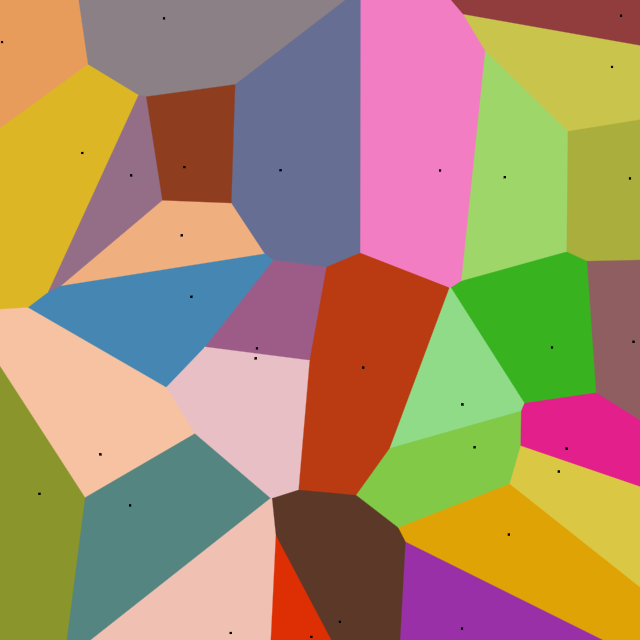
A three.js fragment shader for this pattern:

```glsl
varying vec2 vUv;

const int CELL_COUNT = 30;
const float SEED = 4.0;
const float SCATTER = 0.26;         // random shift of each site
const float EDGE_SOFTNESS = 0.001;  // half width of the blend between cells
const float DOT_RADIUS = 0.0018;    // half side of the square site marks
const float DOT_SOFTNESS = 0.0008;
const vec3 DOT_COLOR = vec3(0.0);
const vec2 SPREAD_STEP = vec2(0.7549, 0.5698);

vec2 hash2(float n) {
  return fract(sin(vec2(n * 127.1 + 11.7, n * 269.5 + 83.3)) * 43758.5);
}

// Evenly spread sequence, loosened by random shifts
vec2 sitePosition(float id) {
  vec2 shift = (hash2(id + SEED) - 0.5) * SCATTER;
  return fract(0.5 + id * SPREAD_STEP + shift);
}

vec3 ramp(vec3 a, vec3 b, vec3 c, float t) {
  return t < 0.5 ? mix(a, b, t * 2.0) : mix(b, c, t * 2.0 - 1.0);
}

// Each colour family owns a fixed number of the shuffled ranks
vec3 cellColor(float id) {
  float rank = mod(id * 7.0, float(CELL_COUNT));
  if (rank < 4.5)   // pale pink, peach, apricot
    return ramp(vec3(0.91, 0.75, 0.77), vec3(0.97, 0.76, 0.63),
                vec3(0.91, 0.61, 0.36), rank / 4.0);
  if (rank < 9.5)   // mauve, dusty rose, maroon
    return ramp(vec3(0.61, 0.36, 0.53), vec3(0.54, 0.50, 0.52),
                vec3(0.57, 0.24, 0.24), (rank - 5.0) / 4.0);
  if (rank < 15.5)  // olive, yellow, amber
    return ramp(vec3(0.54, 0.59, 0.17), vec3(0.85, 0.82, 0.33),
                vec3(0.88, 0.64, 0.02), (rank - 10.0) / 5.0);
  if (rank < 19.5)  // greens
    return ramp(vec3(0.56, 0.86, 0.53), vec3(0.65, 0.83, 0.36),
                vec3(0.22, 0.70, 0.12), (rank - 16.0) / 3.0);
  if (rank < 22.5)  // purple, magenta, pink
    return ramp(vec3(0.60, 0.19, 0.66), vec3(0.89, 0.12, 0.55),
                vec3(0.95, 0.49, 0.76), (rank - 20.0) / 2.0);
  if (rank < 26.5)  // red, rust, brown
    return ramp(vec3(0.87, 0.18, 0.01), vec3(0.66, 0.25, 0.10),
                vec3(0.36, 0.22, 0.16), (rank - 23.0) / 3.0);
  // blue, slate, teal
  return ramp(vec3(0.27, 0.53, 0.70), vec3(0.40, 0.43, 0.58),
              vec3(0.33, 0.52, 0.50), (rank - 27.0) / 2.0);
}

void main() {
  // Find the two closest sites
  float nearDist = 1e3, nextDist = 1e3;
  float nearId = 0.0, nextId = 0.0;
  vec2 nearSite = vec2(0.0), nextSite = vec2(1.0);
  for (int i = 0; i < CELL_COUNT; i++) {
    float id = float(i);
    vec2 site = sitePosition(id);
    vec2 offset = vUv - site;
    float d = dot(offset, offset);
    if (d < nearDist) {
      nextDist = nearDist; nextId = nearId; nextSite = nearSite;
      nearDist = d; nearId = id; nearSite = site;
    } else if (d < nextDist) {
      nextDist = d; nextId = id; nextSite = site;
    }
  }

  // Flat fill, blended across the dividing line
  float gap = max(distance(nearSite, nextSite), 1e-4);
  float edgeDist = (nextDist - nearDist) / (2.0 * gap);
  float ownShare = 0.5 + 0.5 * clamp(edgeDist / EDGE_SOFTNESS, 0.0, 1.0);
  vec3 color = mix(cellColor(nextId), cellColor(nearId), ownShare);

  // Small square mark on the site
  vec2 fromSite = abs(vUv - nearSite);
  float squareDist = max(fromSite.x, fromSite.y) - DOT_RADIUS;
  float mark = 1.0 - smoothstep(-DOT_SOFTNESS, DOT_SOFTNESS, squareDist);
  gl_FragColor = vec4(mix(color, DOT_COLOR, mark), 1.0);
}
```
